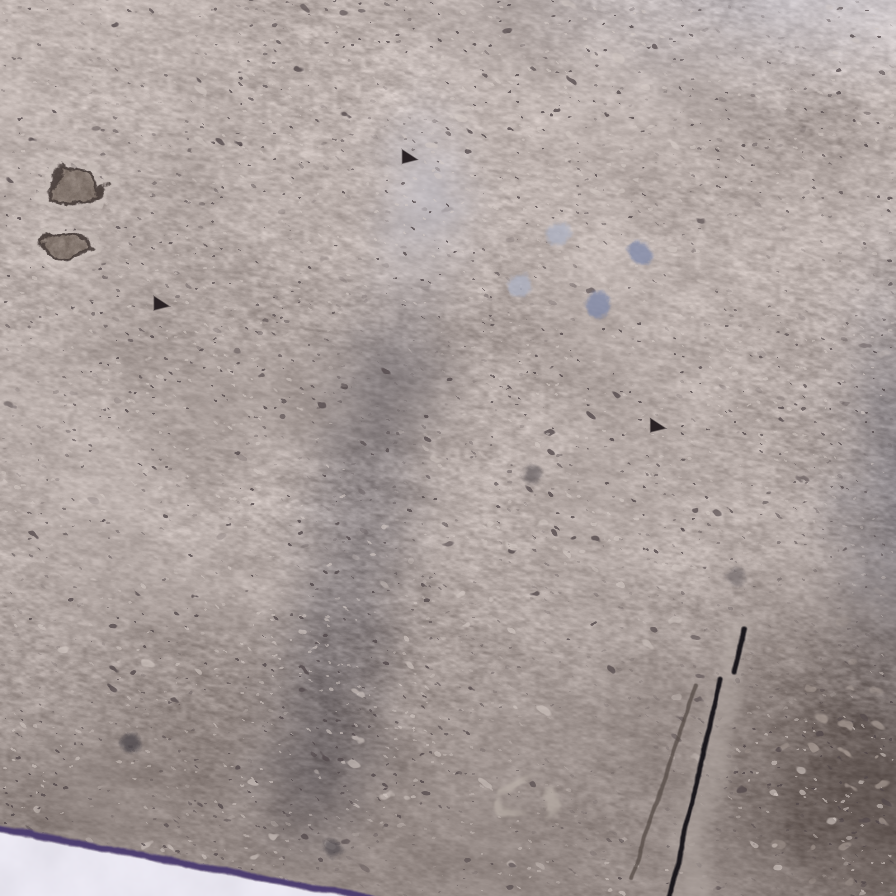
A Shadertoy shader for this texture:

```glsl
// Weathered concrete slab: a vertical tone gradient with damp streaks,
// sideways grain, pits and flecks, then chips, stains, a long crack
// and a pale, violet-edged corner layered on top.

float hash(vec2 p) {
  vec3 q = fract(vec3(p.xyx) * 0.1031);
  q += dot(q, q.yzx + 33.33);
  return fract((q.x + q.y) * q.z);
}

float noise(vec2 p) {
  vec2 i = floor(p), f = fract(p);
  f = f * f * (3.0 - 2.0 * f);
  return mix(mix(hash(i), hash(i + vec2(1, 0)), f.x),
             mix(hash(i + vec2(0, 1)), hash(i + vec2(1, 1)), f.x), f.y);
}

// Fractal noise centred on zero
float fbm(vec2 p) {
  float sum = 0.0, amp = 0.5;
  for (int i = 0; i < 5; i++) {
    sum += amp * (noise(p) - 0.5);
    p = mat2(1.6, 1.2, -1.2, 1.6) * p + 7.3;
    amp *= 0.55;
  }
  return sum;
}

float segment(vec2 p, vec2 a, vec2 b) {
  vec2 d = b - a;
  return length(p - a - d * clamp(dot(p - a, d) / dot(d, d), 0.0, 1.0));
}

float stroke(float dist, float width) {
  return 1.0 - smoothstep(width * 0.4, width * 1.5, dist);
}

// Soft elliptical patch
float blob(vec2 p, vec2 centre, vec2 radius) {
  vec2 q = (p - centre) / radius;
  return exp(-dot(q, q));
}

// Random flecks, at most one per grid cell
float scatter(vec2 p, float cells, float share, float seed) {
  p = p * cells + seed;
  vec2 id = floor(p);
  vec2 q = fract(p) - 0.35 - 0.3 * vec2(hash(id + 3.1), hash(id + 8.7));
  q.y += q.x * (hash(id + 5.3) - 0.4);
  float radius = mix(0.1, 0.3, hash(id + 1.9));
  float dist = length(q * vec2(1, 1.7)) + 0.25 * (noise(p * 5.0) - 0.5);
  return step(hash(id), share) * (1.0 - smoothstep(radius * 0.5, radius, dist));
}

// Flaked-off hollow: pale lip, brown floor and dark rim
vec3 chip(vec3 col, vec2 p, vec2 centre, vec2 radius) {
  float d = length((p - centre) / radius) - 1.0 + 1.3 * fbm(p * 45.0);
  col = mix(col, vec3(0.79, 0.75, 0.73), 0.6 * stroke(abs(d - 0.28), 0.16));
  col = mix(col, vec3(0.52, 0.47, 0.44) + 0.2 * fbm(p * 160.0), 1.0 - smoothstep(-0.1, 0.1, d));
  return mix(col, vec3(0.24, 0.2, 0.19), 0.8 * stroke(abs(d), 0.11));
}

void mainImage(out vec4 fragColor, in vec2 fragCoord) {
  vec2 p = fragCoord / iResolution.xy;
  vec2 tilted = p + vec2(0, 0.12 * p.x);
  vec2 warped = p + 0.05 * vec2(fbm(p * 14.0), fbm(p * 14.0 + 40.0));

  // Broad tone: pale top, dark foot and cloudy mottling
  float tone = 0.555 + 0.125 * smoothstep(0.05, 0.45, p.y) + 0.06 * smoothstep(0.5, 1.0, p.y);
  tone += 0.14 * fbm(p * 5.0) + 0.1 * fbm(tilted * vec2(18, 32));

  // Damp streaks, dark patches and cool haze
  float across = (warped.x - 0.335 - 0.16 * warped.y) / 0.058;
  float streak = exp(-across * across) * smoothstep(0.0, 0.15, p.y) * (1.0 - smoothstep(0.58, 0.72, warped.y));
  float side = blob(warped, vec2(1.01, 0.47), vec2(0.07, 0.2));
  float damp = blob(warped, vec2(0.95, 0.15), vec2(0.11, 0.15));
  float haze = blob(warped, vec2(0.47, 0.78), vec2(0.045, 0.09));
  float top = blob(warped, vec2(0.93, 1.02), vec2(0.28, 0.09));
  tone += 0.02 * haze + 0.05 * top - 0.13 * (streak + side) - 0.18 * damp;
  tone -= 0.09 * blob(warped, vec2(0.92, 0.85), vec2(0.12, 0.07));

  // Fine grain stretched sideways, fading in smooth places
  float rough = (0.65 + 0.6 * noise(p * 9.0)) * (1.0 - 0.7 * haze) * mix(0.65, 1.0, smoothstep(0.1, 0.3, p.y));
  tone += rough * (0.16 * fbm(tilted * vec2(85, 190)) + 0.09 * (noise(tilted * vec2(190, 330)) - 0.5));
  float cool = min(0.6 * streak + side + haze + top, 1.0);
  vec3 col = tone + mix(vec3(0.012, -0.032, -0.048), vec3(0, -0.022, -0.006), cool);

  // Pale flecks and dark pits at several sizes
  for (float k = 0.0; k < 3.0; k++) {
    float cells = 34.0 + 30.0 * k;
    float clump = smoothstep(0.3, 0.75, noise(p * 7.0 + k * 9.0));
    col = mix(col, vec3(0.83, 0.79, 0.77), 0.6 * clump * scatter(tilted, cells, 0.16, 11.0 + k * 17.0));
    col = mix(col, vec3(0.32, 0.28, 0.29), 0.6 * (0.3 + clump) * scatter(tilted, cells + 9.0, 0.11, 53.0 + k * 23.0));
  }
  col = mix(col, vec3(0.7, 0.65, 0.62), 0.7 * damp * scatter(p, 28.0, 0.5, 91.0));

  // Faint scratches, each starting at a dark wedge
  for (float k = 0.0; k < 3.0; k++) {
    vec2 start = vec2(0.18 + 0.277 * k, 0.66 + 0.18 * sin(2.0 * k));
    vec2 q = p - start;
    float line = segment(q + 0.006 * fbm(p * 30.0), vec2(0), vec2(0.25, -0.04));
    col += 0.07 * stroke(line, 0.0016) * (noise(p * 60.0) - 0.75);
    float wedge = max(abs(q.y + 0.2 * q.x) + 0.45 * q.x - 0.004, -q.x - 0.008);
    col = mix(col, vec3(0.16, 0.13, 0.14), 1.0 - smoothstep(-0.001, 0.0015, wedge));
  }

  // Blue spots on a skewed grid, and sparse dark stains
  float wobble = 0.012 * fbm(p * 80.0);
  for (float k = 0.0; k < 4.0; k++) {
    float column = floor(k / 2.0), row = mod(k, 2.0);
    vec2 centre = vec2(0.578 + 0.046 * row + 0.09 * column, 0.682 + 0.058 * row - 0.022 * column);
    float spot = 1.0 - smoothstep(0.009, 0.017, length(p - centre) + wobble);
    col = mix(col, mix(vec3(0.68, 0.7, 0.77), vec3(0.49, 0.53, 0.66), column), 0.75 * spot);
    centre = vec2(0.145 + 0.225 * k, 0.17 - 0.115 * row + 0.3 * column);
    float stain = 1.0 - smoothstep(0.005, 0.015, length(p - centre) + wobble);
    col = mix(col, vec3(0.29, 0.27, 0.29), (0.75 - 0.12 * k) * stain);
  }

  // Chips and a pale ring
  col = chip(col, p, vec2(0.086, 0.795), vec2(0.029, 0.019));
  col = chip(col, p, vec2(0.07, 0.727), vec2(0.025, 0.013));
  float ring = abs(length(warped - vec2(0.595, 0.115)) - 0.027);
  col = mix(col, vec3(0.73, 0.69, 0.66), 0.7 * stroke(ring, 0.006) * smoothstep(0.2, 0.6, noise(p * 55.0)));

  // Crack with worn pale flanks and a thin companion
  vec2 c = p + vec2(0.006 * fbm(p * 28.0), 0);
  float flank = segment(warped, vec2(0.765, 0), vec2(0.825, 0.29));
  col = mix(col, vec3(0.7, 0.66, 0.64), 0.5 - 0.5 * smoothstep(0.005, 0.03, flank));
  float thin = segment(c, vec2(0.705, 0.02), vec2(0.775, 0.235));
  col = mix(col, vec3(0.33, 0.29, 0.27), 0.75 * stroke(thin, 0.0022));
  float crack = min(segment(c, vec2(0.746, -0.01), vec2(0.803, 0.242)), segment(c, vec2(0.819, 0.25), vec2(0.83, 0.298)));
  col = mix(col, vec3(0.1, 0.09, 0.11), stroke(crack, 0.0028));

  // Pale corner below a violet edge
  float edge = p.y - 0.076 + 0.19 * p.x + 0.006 * fbm(p * 35.0);
  col = mix(vec3(0.91, 0.9, 0.94) + 0.06 * fbm(p * 20.0), col, smoothstep(-0.006, 0.0, edge));
  col = mix(col, vec3(0.27, 0.21, 0.43), 0.9 * stroke(abs(edge), 0.0038));
  fragColor = vec4(clamp(col, 0.0, 1.0), 1);
}
```
